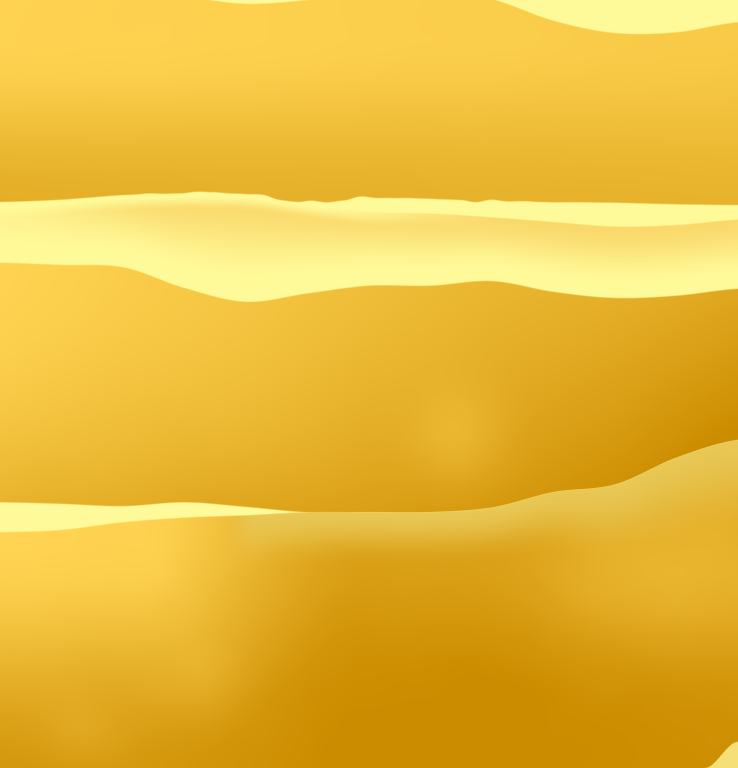
Write a Shadertoy shader that draws this background.

```glsl
// Layered golden dunes separated by pale cream mist.
// Each ridge is a smooth curve through evenly spaced heights; every layer
// is shaded along one dark-to-light gold ramp with soft noise and glows.

#define GOLD_DARK  vec3(0.80, 0.55, 0.00)
#define GOLD_LIGHT vec3(1.00, 0.83, 0.32)
#define CREAM      vec3(1.00, 0.98, 0.60)
#define HAZE       vec3(0.98, 0.85, 0.42)
#define PALE_RIM   vec3(0.91, 0.78, 0.33)
#define MOTTLE     0.14
#define RIPPLE     0.006

const int KNOTS = 13;

float hash(vec2 p) {
    return fract(sin(dot(p, vec2(127.1, 311.7))) * 43758.5);
}

float noise(vec2 p) {
    vec2 i = floor(p), f = fract(p);
    f = f * f * (3.0 - 2.0 * f);
    return mix(mix(hash(i), hash(i + vec2(1, 0)), f.x),
               mix(hash(i + vec2(0, 1)), hash(i + vec2(1, 1)), f.x), f.y);
}

float fbm(vec2 p) {
    float sum = 0.0, amp = 0.5;
    for (int i = 0; i < 4; i++) {
        sum += amp * noise(p);
        p = p * 2.0 + 7.3;
        amp *= 0.5;
    }
    return sum;
}

// Catmull-Rom curve through the knots, x in 0..1
float ridge(float k[KNOTS], float x) {
    float s = clamp(x, 0.0, 0.9999) * float(KNOTS - 1);
    int i = int(s);
    float f = fract(s);
    float a = k[max(i - 1, 0)], b = k[i], c = k[i + 1], d = k[min(i + 2, KNOTS - 1)];
    return b + 0.5 * f * (c - a + f * (2.0 * a - 5.0 * b + 4.0 * c - d
             + f * (3.0 * (b - c) + d - a)));
}

// Coverage of everything below a ridge, depth measured downward
float below(float depth, float edge) {
    float soft = 1.0 / iResolution.y;
    return smoothstep(-soft, soft, depth - edge);
}

float blob(vec2 p, vec2 centre, vec2 size) {
    vec2 q = (p - centre) / size;
    return exp(-dot(q, q));
}

vec3 gold(float light) {
    return mix(GOLD_DARK, GOLD_LIGHT, clamp(light, 0.0, 1.0));
}

void mainImage(out vec4 fragColor, in vec2 fragCoord) {
    vec2 p = fragCoord / iResolution.xy;
    p.y = 1.0 - p.y;                       // depth from the top
    float x = p.x, y = p.y;

    // Ridge heights
    float skyEdge = ridge(float[KNOTS](-.013, -.010, -.008, -.004, .005, .0, -.010,
        -.013, -.001, .027, .043, .042, .029), x);
    float mistTop = ridge(float[KNOTS](.263, .260, .254, .251, .252, .262, .258,
        .261, .262, .263, .264, .266, .267), x);
    float hazeTop = ridge(float[KNOTS](.268, .262, .256, .254, .255, .266, .276,
        .278, .283, .289, .295, .293, .286), x);
    float midTop = ridge(float[KNOTS](.342, .345, .348, .375, .393, .382, .372,
        .372, .366, .380, .388, .385, .376), x);
    float midBase = ridge(float[KNOTS](.654, .656, .659, .654, .660, .667, .667,
        .667, .661, .641, .631, .596, .573), x);
    float lowTop = ridge(float[KNOTS](.693, .690, .680, .674, .671, .667, .667,
        .667, .661, .641, .631, .596, .573), x);
    float jag = (noise(vec2(x * 45.0, 3.0)) - 0.5) * RIPPLE;
    mistTop += jag * smoothstep(0.1, 0.45, x) * (1.0 - smoothstep(0.65, 0.8, x));
    float cloud = fbm(p * vec2(6.0, 7.0)) - 0.47;

    // Upper dune
    float fade = smoothstep(0.05, 0.27, y);
    float light = mix(mix(1.0, 0.48, fade), mix(0.86, 0.54, fade), x);
    vec3 col = mix(CREAM, gold(light + 0.3 * MOTTLE * cloud), below(y, skyEdge));

    // Cream mist with a golden haze inside it
    float sink = clamp((y - hazeTop) / (midTop - hazeTop), 0.0, 1.0);
    float hazeAmount = (1.0 - smoothstep(0.0, 0.85, sink)) * mix(0.25, 1.0, smoothstep(0.0, 0.25, x));
    float hazeEdge = mix(smoothstep(0.0, 0.02, y - hazeTop), below(y, hazeTop), smoothstep(0.4, 0.7, x));
    vec3 mist = mix(CREAM, HAZE, hazeAmount * hazeEdge);
    col = mix(col, mist, below(y, mistTop));

    // Middle dune, darkening to the right, with a faint bright patch
    float d = clamp((y - midTop) / (midBase - midTop), 0.0, 1.0);
    light = mix(1.0 - 0.45 * d * d, 0.38 - 0.40 * d, x);
    light += 0.20 * blob(p, vec2(0.62, 0.57), vec2(0.06, 0.06)) + 0.5 * MOTTLE * cloud * d;
    col = mix(col, gold(light), below(y, midTop));
    col = mix(col, CREAM, below(y, midBase));

    // Lower dune: bright left slope, dark hollow, softly lit right side
    float leftLight = 1.0 - 0.82 * smoothstep(0.70, 1.02, y);
    float rightLight = 0.28 * (1.0 - smoothstep(0.70, 0.92, y))
        + 0.22 * blob(p, vec2(0.85, 0.77), vec2(0.16, 0.10))
        + 0.20 * blob(p, vec2(1.0, 0.73), vec2(0.12, 0.16));
    light = mix(leftLight, rightLight, smoothstep(0.17, 0.50, x));
    light += 0.14 * blob(p, vec2(0.28, 0.88), vec2(0.05, 0.05))
           + 0.12 * blob(p, vec2(0.11, 0.95), vec2(0.05, 0.04)) + MOTTLE * cloud;
    vec3 low = gold(light);
    float rimDepth = mix(0.07, 0.13, smoothstep(0.65, 1.0, x));
    float rim = 1.0 - smoothstep(0.0, rimDepth, y - lowTop);
    low = mix(low, PALE_RIM, rim * smoothstep(0.30, 0.35, x));
    col = mix(col, low, below(y, lowTop));

    // Pale corner at the lower right
    float corner = 1.0 - 0.034 * smoothstep(0.955, 1.0, x);
    col = mix(col, mix(PALE_RIM, CREAM, 0.5), below(y, corner) * step(0.955, x));

    fragColor = vec4(col, 1.0);
}
```
